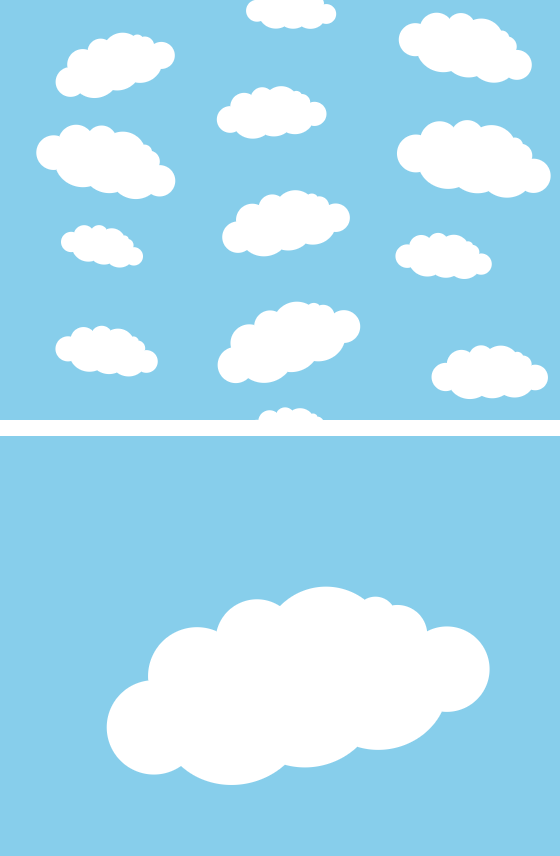
Top, the full canvas; bottom, a detail of the centre.
Reproduce this pattern procedurally as a WebGL 2 fragment shader.

```glsl
#version 300 es
precision highp float;
// Flat white puffy clouds, tilted and scattered over a pale blue sky, tiling on all sides.

uniform vec2 u_resolution;
out vec4 fragColor;

const vec3 SKY_COLOR = vec3(0.529, 0.808, 0.922);
const vec3 CLOUD_COLOR = vec3(1.0);
const int COLUMNS = 3;
const int ROWS = 4;
const int CLOUDS = COLUMNS * ROWS;
const float MIN_SIZE = 0.153;      // distance between end lobes, in canvas heights
const float MAX_SIZE = 0.285;
const float MIN_TILT = -0.26;      // radians
const float MAX_TILT = 0.43;
const float TILT_BIAS = 1.6;       // above 1 favours clouds that sink to the right
const float JITTER = 0.8;          // share of the free room in a cell
const float COLUMN_STAGGER = 0.3;  // in rows
const vec2 CLOUD_EXTENT = vec2(1.3, 0.8);
const float CLOUD_MIDDLE = 0.05;
const float BELLY_STRETCH = 1.1;

vec2 hash2(float n) {
    return fract(sin(vec2(n, n + 17.3) * vec2(12.99, 78.23)) * 4375.85);
}

float circle(vec2 p, vec2 center, float radius) {
    return length(p - center) - radius;
}

// Union of lobes; the two end lobes sit at x = -0.5 and x = 0.5.
float cloudDistance(vec2 p) {
    float d = min(circle(p, vec2(-0.5, 0.0), 0.158),
                  circle(p, vec2(0.5, 0.0), 0.143));

    // Three crown lobes, the middle one higher and smaller, and three wide belly lobes
    for (int i = 0; i < 3; i++) {
        float k = float(i);
        float middle = float(i % 2);
        vec2 crown = vec2(-0.325 + 0.22 * k, 0.14 + 0.077 * middle);
        d = min(d, circle(p, crown, 0.164 + 0.025 * k - 0.05 * middle));

        vec2 belly = p - vec2(-0.23 + 0.25 * k, -0.02);
        belly.x /= BELLY_STRETCH;
        d = min(d, length(belly) - (0.225 - 0.01 * k));
    }

    // Two small bumps stepping down the right shoulder
    for (int i = 0; i < 2; i++) {
        float k = float(i);
        d = min(d, circle(p, vec2(0.299 + 0.061 * k, 0.216 - 0.071 * k), 0.07 + 0.03 * k));
    }
    return d;
}

// Distance to the nearest cloud on a torus of the given tile size.
float skyDistance(vec2 p, vec2 tile) {
    vec2 cell = tile / vec2(COLUMNS, ROWS);
    float nearest = 1.0;
    for (int i = 0; i < CLOUDS; i++) {
        float n = float(i);

        // Evenly spread sizes in shuffled order, tilts from the golden ratio
        float sizeRank = float((7 * i + 3) % CLOUDS) / float(CLOUDS - 1);
        float size = mix(MIN_SIZE, MAX_SIZE, sizeRank);
        float tiltRank = pow(fract(n * 0.618 + 0.3), TILT_BIAS);
        float tilt = mix(MIN_TILT, MAX_TILT, tiltRank);

        // Jitter only within the room the cloud leaves in its cell
        vec2 slot = vec2(i % COLUMNS, i / COLUMNS) + 0.5;
        slot.y += COLUMN_STAGGER * float(i % 2 == 0 ? 0 : 1) * 0.0
                + COLUMN_STAGGER * float((i % COLUMNS) % 2);
        vec2 room = max(cell - size * CLOUD_EXTENT, 0.0);
        vec2 center = slot * cell + (hash2(n + 1.0) - 0.5) * room * JITTER;

        // Shortest wrapped offset, turned into the frame of the cloud
        vec2 offset = p - center;
        offset -= tile * round(offset / tile);
        float c = cos(tilt), s = sin(tilt);
        vec2 local = vec2(c * offset.x + s * offset.y, c * offset.y - s * offset.x) / size;
        local.y += CLOUD_MIDDLE;
        nearest = min(nearest, cloudDistance(local) * size);
    }
    return nearest;
}

void main() {
    vec2 p = gl_FragCoord.xy / u_resolution.y;
    vec2 tile = vec2(u_resolution.x / u_resolution.y, 1.0);
    float pixel = 1.0 / u_resolution.y;
    float cover = clamp(0.5 - skyDistance(p, tile) / pixel, 0.0, 1.0);
    fragColor = vec4(mix(SKY_COLOR, CLOUD_COLOR, cover), 1.0);
}
```
